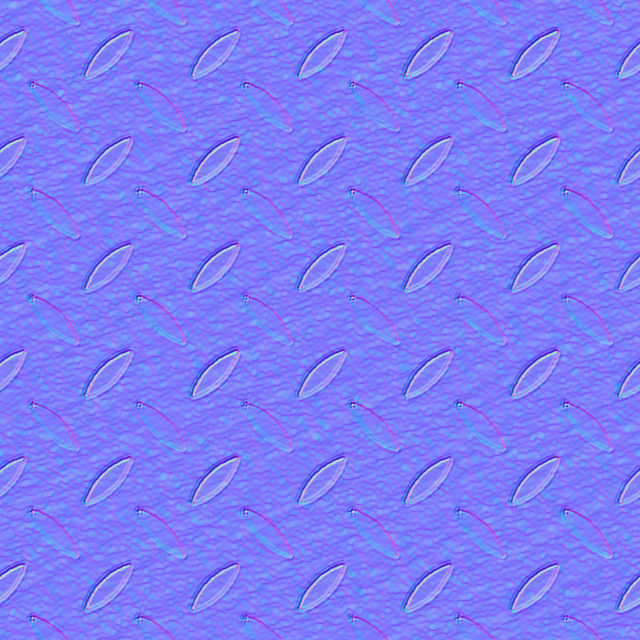
Give the GLSL for this texture map, as a WebGL 1 fragment shader.

```glsl
precision highp float;
// Tangent-space normal map of diamond tread plate: a 6 by 6 grid of lens-shaped
// raised bars, alternately leaning right and left, on a rough rolled surface.
// Bars are vesica distance fields; the roughness is a sum of whole-number sine waves.

uniform vec2 u_resolution;

const float TAU = 6.28319;
const float REPEATS = 6.0;               // cells across and down
const vec2 RISING_CENTER = vec2(0.016, 0.492);
const vec2 FALLING_CENTER = vec2(0.510, 0.0);
const float HALF_LENGTH = 0.285;         // bar size before rounding, in cells
const float HALF_WIDTH = 0.070;
const float ROUNDING = 0.014;
const float RIM = 0.011;                 // width of one rim line, in cells
const float RIM_WOBBLE = 0.002;
const float TIP_WEAR = 1.5;
const int WAVES = 48;
const float WAVE_SLOPE = 0.036;          // steepness of each surface wave
const float WAVE_LEAN = 1.20;            // mean wave direction, in radians
const float WAVE_SPREAD = 2.3;
const float LOW_FREQ = 14.0;
const float HIGH_FREQ = 130.0;
const float CREASE = 0.17;               // how far early waves bend later ones
const vec3 TINT = vec3(0.985, 0.985, 0.985);

float hash(float n) { return fract(sin(n * 12.9898) * 4375.85); }

float line(float x, float center, float width) {
  float t = (x - center) / width;
  return exp(-t * t);
}

// Surface roughness: slope in xy, height in z; whole frequencies make it wrap.
vec3 roughness(vec2 uv) {
  vec2 slope = vec2(0.0);
  float height = 0.0;
  for (int i = 0; i < WAVES; i++) {
    float n = float(i) + 1.0;
    float angle = WAVE_LEAN + (hash(n) - 0.5) * WAVE_SPREAD;
    float along = (n - hash(n + 50.3)) / float(WAVES);
    float freq = mix(LOW_FREQ, HIGH_FREQ, along);
    vec2 k = floor(freq * vec2(cos(angle), sin(angle)) + 0.5);
    float phase = TAU * (dot(k, uv) + hash(n + 97.7)) + CREASE * height;
    slope += normalize(k) * cos(phase) * mix(0.65, 1.1, along);
    height += sin(phase);
  }
  return vec3(slope * WAVE_SLOPE, height);
}

// Rounded vesica, long axis on y: signed distance in x, outward direction in yz.
vec3 vesica(vec2 p) {
  float sum = HALF_LENGTH * HALF_LENGTH / HALF_WIDTH;
  float radius = 0.5 * (sum + HALF_WIDTH);
  float offset = 0.5 * (sum - HALF_WIDTH);
  vec2 side = vec2(p.x < 0.0 ? -1.0 : 1.0, p.y < 0.0 ? -1.0 : 1.0);
  p = abs(p);
  bool atTip = (p.y - HALF_LENGTH) * offset > p.x * HALF_LENGTH;
  vec2 v = atTip ? p - vec2(0.0, HALF_LENGTH) : p + vec2(offset, 0.0);
  float len = max(length(v), 0.0001);
  return vec3((atTip ? len : len - radius) - ROUNDING, side * v / len);
}

// Outward steepness of the rim: double on the lower right, crisp on the upper left.
float rimProfile(float d, vec2 outward) {
  float lowerRight = dot(outward, vec2(0.707, -0.707));
  float upperRight = dot(outward, vec2(0.707));
  float up = max(upperRight, 0.0);
  float down = max(-upperRight, 0.0);
  float broad = (0.60 + 0.35 * up - 0.15 * down) * line(d, 0.010, RIM * (1.0 - 0.25 * up))
              + 0.55 * (1.0 - 0.95 * up - 0.35 * down) * line(d, -0.019, RIM)
              - 0.50 * (1.0 - 0.8 * up - 0.6 * down) * line(d, 0.034, RIM * 0.7);
  float crisp = 1.6 * line(d, 0.010, RIM * 0.75)
              - 1.9 * line(d, -0.011, RIM * 0.75)
              + 0.45 * line(d, 0.037, RIM * 0.8);
  return mix(crisp, broad, smoothstep(-0.8, -0.2, lowerRight));
}

// One grid of bars along the unit vector axis: slope in xy, inside mask in z.
vec3 treadBars(vec2 cell, vec2 center, vec2 axis, float wobble) {
  vec2 g = cell - center;
  vec2 id = floor(g + 0.5);
  vec2 local = g - id;
  vec2 wrapped = mod(id, REPEATS);
  float variation = hash(wrapped.x + REPEATS * wrapped.y + 10.0 * axis.y + 20.0);

  vec2 across = vec2(axis.y, -axis.x);
  vec2 p = vec2(dot(local, across), dot(local, axis));
  vec3 bar = vesica(p);
  float d = bar.x + RIM_WOBBLE * wobble;
  vec2 outward = across * bar.y + axis * bar.z;
  vec2 slope = outward * rimProfile(d, outward) * mix(0.85, 1.15, variation);

  // Ragged ripples around the left tip.
  vec2 tip = p + vec2(0.0, HALF_LENGTH);
  float ripple = sin(tip.y * 150.0 + TAU * variation) * cos(tip.x * 110.0);
  slope -= axis * TIP_WEAR * ripple * line(length(tip), 0.0, 0.030);
  return vec3(slope, 1.0 - smoothstep(-0.02, 0.01, d));
}

void main() {
  vec2 uv = gl_FragCoord.xy / u_resolution;
  vec3 ground = roughness(uv);
  float wobble = clamp(ground.z * 0.2, -1.0, 1.0);

  vec2 cell = uv * REPEATS;
  vec3 rising = treadBars(cell, RISING_CENTER, vec2(0.707, 0.707), wobble);
  vec3 falling = treadBars(cell, FALLING_CENTER, vec2(0.707, -0.707), wobble);

  float inside = max(rising.z, falling.z);
  vec2 slope = ground.xy * (1.0 - 0.4 * inside) + rising.xy + falling.xy;
  vec3 normal = normalize(vec3(slope, 1.0));
  normal.y = -normal.y;                  // green grows downwards
  gl_FragColor = vec4((0.5 + 0.5 * normal) * TINT, 1.0);
}
```
